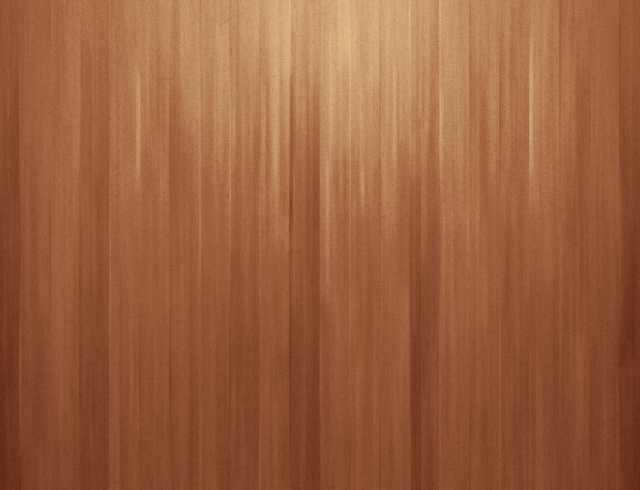
Reproduce this texture procedurally as a Shadertoy shader.

```glsl
const float PLANKS = 64.0 / 3.0;

// Offset in brightness of every plank, left to right
const float PLANK_TONE[22] = float[22](
    -0.035, 0.014, 0.005, -0.036, 0.008, 0.0, -0.008, 0.004, -0.008, 0.008, -0.030,
    0.020, 0.008, 0.016, -0.028, 0.014, 0.002, -0.010, 0.008, -0.002, 0.004, -0.040);

// Long single streaks: x, top, bottom, brightness
const vec4 STREAKS[8] = vec4[8](
    vec4(0.216, 0.88, 0.59, 0.06), vec4(0.830, 0.95, 0.60, 0.05),
    vec4(0.455, 0.87, 0.50, -0.08), vec4(0.537, 1.20, 0.83, 0.04),
    vec4(0.617, 0.90, 0.62, 0.05), vec4(0.690, 0.84, 0.55, 0.05),
    vec4(0.567, 0.68, 0.53, 0.05), vec4(0.649, 0.66, -0.2, -0.04));

float hash(vec2 p) {
    vec3 q = fract(p.xyx * 0.1031);
    q += dot(q, q.yzx + 33.33);
    return fract((q.x + q.y) * q.z);
}

float valueNoise(vec2 p) {
    vec2 i = floor(p), f = fract(p);
    f = f * f * (3.0 - 2.0 * f);
    return mix(mix(hash(i), hash(i + vec2(1, 0)), f.x),
               mix(hash(i + vec2(0, 1)), hash(i + vec2(1, 1)), f.x), f.y);
}

// Brightness along one narrow strip, in flat lengths with short ends
float stripTone(float id, float seed, float y) {
    float v = y * 3.6 + hash(vec2(id, seed)) * 40.0;
    float row = floor(v);
    float a = hash(vec2(id + 7.0, row + seed * 53.0));
    float b = hash(vec2(id + 7.0, row + 1.0 + seed * 53.0));
    return mix(a, b, smoothstep(0.68, 0.9, fract(v))) - 0.5;
}

// Sharp-sided strips in several widths, their ends ragged
float strips(vec2 uv) {
    float sum = 0.0, weight = 0.34;
    float ragged = uv.y + 0.05 * (valueNoise(uv * vec2(260.0, 14.0)) - 0.5);
    for (int k = 0; k < 4; k++) {
        float count = PLANKS * (1.0 + exp2(float(k)));
        float x = (uv.x - 0.5) * count + 300.0;
        float id = floor(x), seed = float(k) + 1.0;
        float edge = smoothstep(1.0 - min(0.5, 1.2 * count / iResolution.x), 1.0, fract(x));
        sum += weight * mix(stripTone(id, seed, ragged), stripTone(id + 1.0, seed, ragged), edge);
    }
    return sum;
}

float plankTone(float x) {
    float u = (x - 0.5) * PLANKS + 11.0;
    int i = clamp(int(floor(u)), 0, 21);
    float edge = smoothstep(1.0 - 1.5 * PLANKS / iResolution.x, 1.0, fract(u));
    return mix(PLANK_TONE[i], PLANK_TONE[min(i + 1, 21)], edge);
}

// Thin joints between planks, each lit or dark over part of its height
float seams(vec2 uv) {
    float u = (uv.x - 0.5) * PLANKS + 11.5;
    float id = floor(u);
    float d = abs(fract(u) - 0.5) / PLANKS;
    float line = 1.0 - smoothstep(0.0003, 0.0003 + 1.2 / iResolution.x, d);
    return line * (valueNoise(vec2(id * 9.0, uv.y * 4.0 + id)) - 0.48) * 0.12;
}

float singleStreaks(vec2 uv) {
    float sum = 0.0;
    for (int i = 0; i < 8; i++) {
        vec4 s = STREAKS[i];
        float halfWidth = i == 3 || i == 7 ? 0.008 : 0.0018;
        float across = 1.0 - smoothstep(halfWidth, halfWidth + 1.3 / iResolution.x, abs(uv.x - s.x));
        float along = smoothstep(s.z, s.z + 0.08, uv.y) * (1.0 - smoothstep(s.y - 0.06, s.y, uv.y));
        sum += across * along * s.w;
    }
    return sum;
}

// Faint short scratches
float scratches(vec2 uv, float aspect) {
    float sum = 0.0;
    for (int i = 0; i < 14; i++) {
        float id = float(i);
        vec2 centre = vec2(hash(vec2(id, 3.0)), hash(vec2(id, 8.0)));
        float angle = (hash(vec2(id, 5.0)) - 0.5) * 1.6;
        vec2 d = (uv - centre) * vec2(aspect, 1.0), dir = vec2(cos(angle), sin(angle));
        float t = clamp(dot(d, dir), -0.015, 0.015);
        float line = 1.0 - smoothstep(0.0002, 0.0002 + 1.0 / iResolution.y, length(d - dir * t));
        sum += line * (hash(vec2(id, 11.0)) - 0.6) * 0.07;
    }
    return sum;
}

void mainImage(out vec4 fragColor, in vec2 fragCoord) {
    vec2 uv = fragCoord / iResolution.xy;
    float aspect = iResolution.x / iResolution.y;

    // Light from the top centre, its fade broken up by the strips
    float strip = strips(uv);
    float y = uv.y + 0.14 * strip;
    float dx = uv.x - 0.525, dy = 1.0 - y;
    float tone = 0.512 + 0.15 * smoothstep(-0.1, 0.85, y);
    tone += 0.155 * exp(-12.0 * dx * dx - 11.0 * dy * dy);
    tone -= 0.10 * pow(abs(2.0 * uv.x - 1.0), 6.0);

    // Planks, strips and joints
    tone += plankTone(uv.x) * (1.0 - 0.75 * smoothstep(0.6, 0.95, y));
    tone += 0.058 * strip + seams(uv) + singleStreaks(uv);
    tone -= 0.04 * smoothstep(0.465, 0.495, uv.x) * step(uv.x, 0.5) * (1.0 - smoothstep(0.5, 0.9, y));

    // Pores, fine grain and wear
    tone -= 0.022 * smoothstep(0.75, 0.97, valueNoise(uv * vec2(400.0, 70.0)));
    tone += 0.044 * (valueNoise(uv * vec2(600.0, 460.0)) - 0.5);
    tone += 0.016 * (valueNoise(uv * vec2(250.0, 14.0) + 70.0) - 0.5);
    tone += scratches(uv, aspect);

    // Brown to gold
    float t = (tone - 0.40) / 0.24;
    vec3 color = mix(vec3(0.40, 0.18, 0.10), vec3(0.64, 0.39, 0.255), min(t, 1.0));
    color = mix(color, vec3(0.87, 0.74, 0.54), clamp((tone - 0.64) / 0.23, 0.0, 1.0));
    fragColor = vec4(color, 1.0);
}
```
